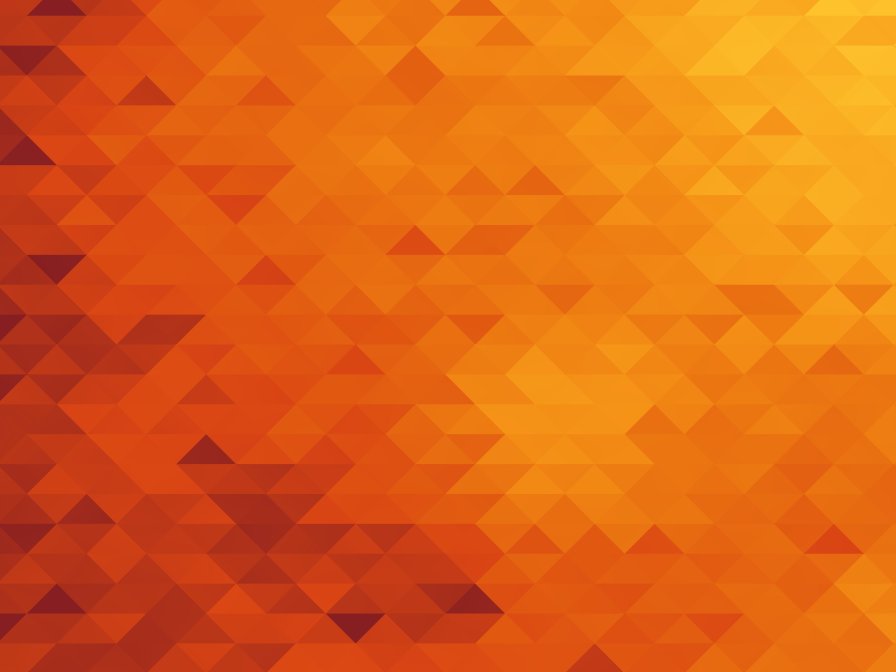
A Shadertoy shader for this background:

```glsl
// Mosaic of right-angled triangles, from deep red at lower left to amber at upper right.

#define ROWS 22.482                       // triangle rows per canvas height
#define LATTICE_SHIFT vec2(0.102, -0.956) // lattice offset, in rows
#define TRIANGLE_JITTER 0.062             // tone spread between triangles
#define DIAMOND_JITTER 0.060              // tone spread between paired triangles
#define ACCENT_CHANCE 0.07                // share of strongly shaded triangles
#define ACCENT_DEPTH 0.085                // how much darker these are
#define SHEEN 0.014                       // soft gradient inside a triangle

float hash(vec2 p)
{
    vec3 h = fract(p.xyx * 0.1031);
    h += dot(h, h.yzx + 33.33);
    return fract((h.x + h.y) * h.z);
}

// Soft round falloff, 1 at the centre; d is the offset from it.
float glow(vec2 d, float radius)
{
    float k = max(0.0, 1.0 - 0.25 * dot(d, d) / (radius * radius));
    k *= k;
    return k * k;
}

// Broad tone at p, where the canvas is 4/3 wide and 1 high.
float broadTone(vec2 p)
{
    float across = 0.75 * p.x;
    float tone = 0.17 + 0.07 * p.y + across * (0.26 + 0.24 * p.y);

    // Lights
    tone += 0.17 * glow(p - vec2(0.83, 0.37), 0.17);
    tone += 0.05 * glow(p - vec2(0.44, 0.78), 0.28);
    tone += 0.05 * glow(p - vec2(1.13, 0.86), 0.25);
    tone += 0.09 * glow(p - vec2(1.33, 0.10), 0.10);

    // Shadows
    tone -= 0.09 * glow(p - vec2(1.27, 0.27), 0.22);
    tone -= 0.08 * glow(p - vec2(0.40, 0.21), 0.12);
    tone -= 0.10 * glow(p - vec2(0.64, 0.13), 0.13);
    tone -= 0.04 * glow(p - vec2(0.96, 0.08), 0.10);
    tone -= 0.03 * glow(p - vec2(0.00, 0.50), 0.20);
    tone -= 0.07 * glow(p - vec2(0.11, 1.00), 0.13);
    return tone;
}

// Colour ramp from dark red through orange to yellow; tone is its green channel.
vec3 rampColor(float tone)
{
    float green = clamp(tone, 0.12, 0.76);
    float red = min(0.264 + 2.2 * green, min(0.76 + 0.35 * green, 0.85 + 0.19 * green));
    float fromOrange = green - 0.4;
    return vec3(red, green, 0.065 + 0.85 * fromOrange * fromOrange);
}

// Colour of the triangle that holds lattice point q.
vec3 triangleColor(vec2 q, float aspect)
{
    // Two diagonal families form diamonds; the rows cut each into two triangles.
    vec2 diamond = floor(vec2(q.x + q.y, q.x - q.y) * 0.5);
    vec2 cell = vec2(diamond.x + diamond.y + 1.0, floor(q.y));
    vec2 centre = cell + vec2(0.0, 0.5);

    vec2 p = (centre - LATTICE_SHIFT) / ROWS;
    p.x *= 4.0 / 3.0 / aspect;
    float tone = broadTone(clamp(p, vec2(0.0), vec2(4.0 / 3.0, 1.0)));

    // Variation of single triangles and of whole diamonds.
    tone += TRIANGLE_JITTER * (hash(cell + 17.0) - 0.5);
    tone += DIAMOND_JITTER * (hash(diamond + 71.0) - 0.5);
    tone -= ACCENT_DEPTH * step(1.0 - ACCENT_CHANCE, hash(cell + 143.0));

    // Faint slope with its own direction in each triangle.
    vec2 slope = vec2(hash(cell + 29.0), hash(cell + 53.0)) - 0.5;
    tone += SHEEN * dot(q - centre, slope);
    return rampColor(tone);
}

void mainImage(out vec4 fragColor, in vec2 fragCoord)
{
    float aspect = iResolution.x / iResolution.y;
    float pixel = ROWS / iResolution.y;
    vec2 q = fragCoord * pixel + LATTICE_SHIFT;
    vec3 color = triangleColor(q, aspect);

    // Signed distances to the nearest row line, rising and falling diagonal.
    vec3 lines = vec3(q.y, 0.5 * (q.x + q.y), 0.5 * (q.x - q.y));
    vec3 signedDist = (floor(lines + 0.5) - lines) * vec3(1.0, 1.41421, 1.41421);
    vec3 dist = abs(signedDist);
    float edge = min(dist.x, min(dist.y, dist.z));

    // Blend with the triangle across the nearest edge.
    if (edge < 0.5 * pixel) {
        vec2 normal = vec2(0.0, 1.0);
        float side = signedDist.x;
        if (edge == dist.y) { normal = vec2(0.70711, 0.70711); side = signedDist.y; }
        else if (edge == dist.z) { normal = vec2(0.70711, -0.70711); side = signedDist.z; }
        vec2 across = q + normal * (side < 0.0 ? -pixel : pixel);
        color = mix(color, triangleColor(across, aspect), 0.5 - edge / pixel);
    }
    fragColor = vec4(color, 1.0);
}
```
